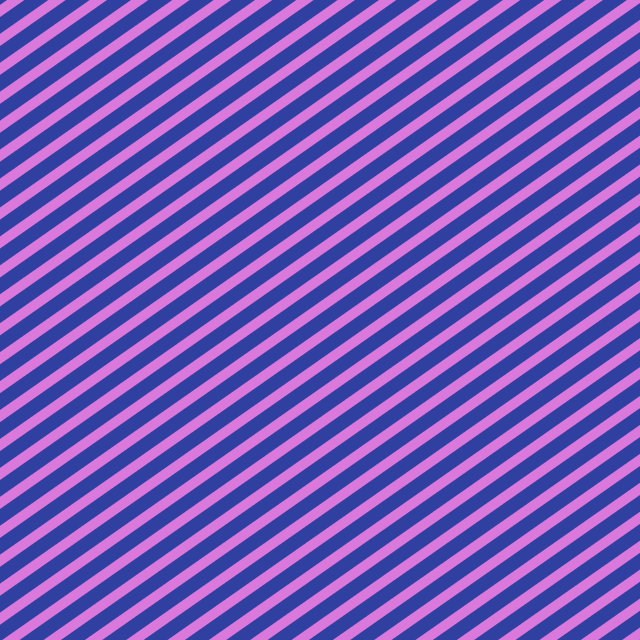
Give the GLSL for this pattern, as a WebGL 2 fragment shader.

```glsl
#version 300 es
precision highp float;

uniform vec2 u_resolution;
out vec4 fragColor;

const vec3 GROUND_BLUE = vec3(0.19, 0.25, 0.63);
const vec3 STRIPE_PINK = vec3(0.86, 0.47, 0.86);
const float STRIPE_ANGLE = radians(35.0); // rise above the horizontal
const float STRIPES_PER_UNIT = 27.0;      // counted across the stripes
const float STRIPE_SHARE = 0.42;          // stripe width over period
const float STRIPE_PHASE = 0.263;         // stripe centre, in periods

// Signed distance to the nearest stripe edge, in periods; positive inside.
float stripeDistance(vec2 point) {
    vec2 normal = vec2(sin(STRIPE_ANGLE), -cos(STRIPE_ANGLE));
    float across = dot(point, normal) * STRIPES_PER_UNIT - STRIPE_PHASE;
    float fromCentre = abs(fract(across + 0.5) - 0.5);
    return 0.5 * STRIPE_SHARE - fromCentre;
}

void main() {
    float canvasSize = min(u_resolution.x, u_resolution.y);
    vec2 point = gl_FragCoord.xy / canvasSize;

    // Edge softened over one pixel
    float pixelWidth = STRIPES_PER_UNIT / canvasSize;
    float coverage = clamp(stripeDistance(point) / pixelWidth + 0.5, 0.0, 1.0);

    fragColor = vec4(mix(GROUND_BLUE, STRIPE_PINK, coverage), 1.0);
}
```
